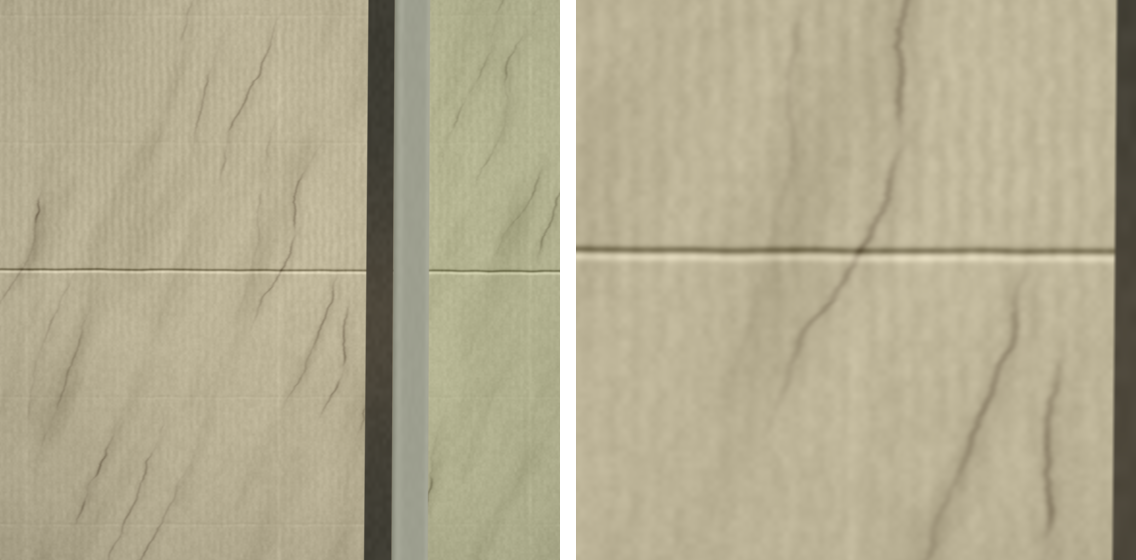
Left, the full canvas; right, a detail of the centre.
This texture is drawn by a Shadertoy shader. Its source:

```glsl
#define TILE vec2(0.4495, 0.2272)
#define TILE_ORIGIN vec2(0.049, 0.0625)
#define MAIN_JOINT_Y 0.517
#define RIB_COUNT 72.0
#define VEIN_COUNT 20
#define VEIN_SLOPE 0.36
#define VEIN_DEPTH 0.24
#define WARM_STONE vec3(0.722, 0.688, 0.580)
#define GREEN_STONE vec3(0.700, 0.698, 0.565)
#define FRAME_GREY vec3(0.615, 0.622, 0.560)
#define GAP_DARK vec3(0.235, 0.230, 0.195)
#define GAP_WARM vec3(0.310, 0.285, 0.235)

float hash(vec2 p) {
    vec3 q = fract(vec3(p.xyx) * 0.1031);
    q += dot(q, q.yzx + 33.33);
    return fract((q.x + q.y) * q.z);
}

float noise(vec2 p) {
    vec2 cell = floor(p), f = fract(p);
    f = f * f * (3.0 - 2.0 * f);
    return mix(mix(hash(cell), hash(cell + vec2(1, 0)), f.x),
               mix(hash(cell + vec2(0, 1)), hash(cell + vec2(1, 1)), f.x), f.y);
}

float fbm(vec2 p) {
    float sum = 0.0, weight = 0.5;
    for (int i = 0; i < 4; i++) {
        sum += weight * noise(p);
        p = p * 2.03 + 17.0;
        weight *= 0.5;
    }
    return sum;
}

float bell(float d, float width) {
    return exp(-d * d / (width * width));
}

// Slanted cracks with a thin core, a soft halo and tapered ends
float veins(vec2 p) {
    float total = 0.0;
    for (int i = 0; i < VEIN_COUNT; i++) {
        float k = float(i);
        vec2 centre = fract(vec2(0.43, 0.81) + k * vec2(0.6180, 0.7549));
        float halfLength = mix(0.09, 0.24, hash(vec2(k, 3.0)));
        float strength = mix(0.2, 1.0, pow(hash(vec2(k, 7.0)), 2.0));
        float slope = VEIN_SLOPE + 0.2 * (hash(vec2(k, 11.0)) - 0.5);
        float along = p.y - centre.y;
        float bend = 0.035 * (noise(vec2(p.y * 9.0, k * 5.0)) - 0.5)
                   + 0.012 * (fbm(vec2(p.y * 45.0, k * 9.0)) - 0.5);
        float across = p.x - centre.x - slope * along - bend;
        float taper = 1.0 - smoothstep(0.3, 1.0, abs(along) / halfLength);
        float broken = smoothstep(0.2, 0.7, noise(vec2(p.y * 24.0, k * 13.0)));
        float core = bell(across, 0.0028) * mix(0.2, 1.0, broken);
        total += strength * taper * (core + 0.25 * bell(across - 0.004, 0.013));
    }
    return min(total, 1.2);
}

// Pale joints of the tile grid
float faintJoints(vec2 p) {
    vec2 wave = 0.002 * vec2(noise(p.yy * 30.0), noise(p.xx * 30.0));
    vec2 d = (fract((p + wave - TILE_ORIGIN) / TILE + 0.5) - 0.5) * TILE;
    float wear = mix(0.4, 1.0, noise(p * 18.0));
    return wear * (0.036 * bell(d.x, 0.0035) + 0.022 * bell(d.y, 0.0025)
                 - 0.018 * bell(d.y - 0.004, 0.0025));
}

vec3 stone(vec2 p, float glass) {
    vec3 colour = mix(WARM_STONE, GREEN_STONE, glass);
    // Uneven light, brightest above the middle
    vec2 fromLight = p - vec2(0.56, 0.60);
    colour *= 1.035 - 0.20 * dot(fromLight, fromLight);
    colour += 0.055 * (fbm(p * vec2(7.0, 4.0)) - 0.47);
    colour -= 0.05 * smoothstep(0.5, 0.8, fbm(vec2(p.x - VEIN_SLOPE * p.y, p.y * 0.25) * 14.0));
    // Ribs, crisp above and worn below
    float upper = smoothstep(0.35, 0.62, p.y);
    float ribPhase = p.x * RIB_COUNT + 0.35 * noise(p * vec2(20.0, 60.0));
    float ribDepth = mix(0.007, 0.017, upper) * mix(1.0, 0.55, glass);
    colour += ribDepth * sin(6.2832 * ribPhase) * mix(0.5, 1.2, noise(p * 14.0));
    // Grain
    colour += 0.030 * (noise(p * vec2(190.0, 130.0)) - 0.5);
    colour += 0.020 * (noise(p * 290.0) - 0.5);
    colour += faintJoints(p) * mix(1.0, 0.6, glass);
    colour -= VEIN_DEPTH * vec3(0.95, 1.0, 0.92) * veins(p);
    // Main joint: shadow over a lit lip
    float d = p.y - MAIN_JOINT_Y + 0.004 * p.x - 0.002 + 0.0015 * noise(vec2(p.x * 40.0, 2.0));
    colour -= 0.24 * bell(d - 0.0015, 0.0022);
    colour += 0.11 * bell(d + 0.0030, 0.0026);
    return colour;
}

void mainImage(out vec4 fragColor, in vec2 fragCoord) {
    vec2 uv = fragCoord / iResolution.xy;
    float soft = max(0.0015, 1.0 / iResolution.x);
    float gapLeft = 0.650 + 0.008 * uv.y;
    float gapRight = 0.699 + 0.006 * uv.y;
    float frameRight = 0.764 + 0.004 * uv.y;
    float glass = smoothstep(frameRight - soft, frameRight + soft, uv.x);
    vec3 colour = stone(uv, glass);

    // Upright frame with a shaded left side and a pale right edge
    float t = (uv.x - gapRight) / (frameRight - gapRight);
    vec3 frame = FRAME_GREY + 0.03 * bell(t - 0.18, 0.10) - 0.07 * bell(t, 0.09);
    frame += 0.035 * bell(t - 0.96, 0.07) + 0.015 * (noise(uv * vec2(160.0, 60.0)) - 0.5);
    float inFrame = smoothstep(gapRight - soft, gapRight + soft, uv.x) * (1.0 - glass);
    colour = mix(colour, frame, inFrame);

    // Dark gap beside the frame
    vec3 gap = mix(GAP_DARK, GAP_WARM, bell(uv.y - 0.42, 0.22) * 0.8 + 0.2 * fbm(uv * 12.0));
    gap += 0.03 * (noise(uv * vec2(150.0, 90.0)) - 0.5);
    float inGap = smoothstep(gapLeft - soft, gapLeft + soft, uv.x)
                * (1.0 - smoothstep(gapRight - soft, gapRight + soft, uv.x));
    fragColor = vec4(mix(colour, gap, inGap), 1.0);
}
```
